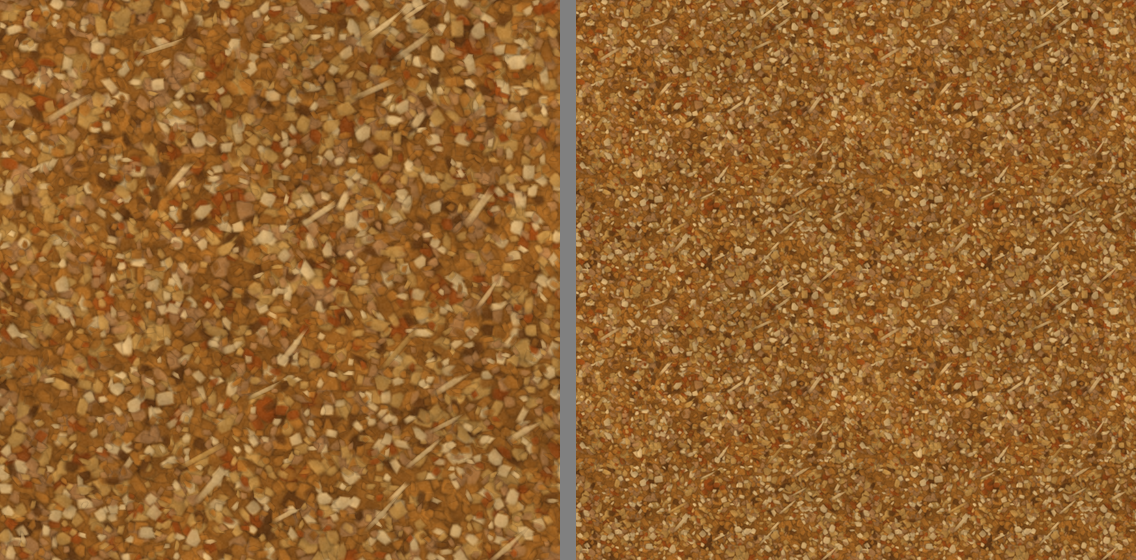
Left: one tile. Right: repeated 2 by 2.
Reproduce this texture procedurally as a Shadertoy shader.

```glsl
// Seamless bed of soft, translucent amber, tan and cream mineral chips.
#define COARSE_CELLS 30.0
#define MEDIUM_CELLS 43.0
#define FINE_CELLS 58.0
#define SLIVER_CELLS 18.0
#define SPECK_CELLS 26.0
#define EDGE_BLUR 0.0042
#define RIM_SHADE 0.13
#define TONE_SPREAD 0.17
#define PATCH_DEPTH 0.14
#define FILM_GRAIN 0.035

const vec3 UMBER = vec3(0.36, 0.21, 0.08);
const vec3 RUST  = vec3(0.54, 0.26, 0.08);
const vec3 BROWN = vec3(0.51, 0.31, 0.11);
const vec3 AMBER = vec3(0.61, 0.38, 0.14);
const vec3 TAN   = vec3(0.61, 0.42, 0.24);
const vec3 GOLD  = vec3(0.68, 0.50, 0.25);
const vec3 CREAM = vec3(0.77, 0.63, 0.42);

// Integer hash: three random values per wrapped cell and seed
vec3 hash3(vec2 cell, float period, uint seed) {
    uvec3 v = uvec3(uvec2(mod(cell, period)), seed);
    v = v * 1664525u + 1013904223u;
    v.x += v.y * v.z; v.y += v.z * v.x; v.z += v.x * v.y;
    v ^= v >> 16u;
    v.x += v.y * v.z; v.y += v.z * v.x; v.z += v.x * v.y;
    return vec3(v >> 8u) / 16777216.0;
}

// Value noise that repeats after a whole number of cells
float wrapNoise(vec2 uv, float cells, uint seed) {
    vec2 p = uv * cells, i = floor(p), f = fract(p);
    f = f * f * (3.0 - 2.0 * f);
    float a = hash3(i, cells, seed).x;
    float b = hash3(i + vec2(1, 0), cells, seed).x;
    float c = hash3(i + vec2(0, 1), cells, seed).x;
    float d = hash3(i + vec2(1, 1), cells, seed).x;
    return mix(mix(a, b, f.x), mix(c, d, f.x), f.y);
}

// Mineral colours, ordered from dark to light
vec3 mineral(float h) {
    if (h < 0.07) return UMBER;
    if (h < 0.13) return RUST;
    if (h < 0.27) return BROWN;
    if (h < 0.51) return AMBER;
    if (h < 0.67) return TAN;
    if (h < 0.84) return GOLD;
    return CREAM;
}

// Rounded angular chip with one oblique cut; the outline lies at 1
float chipShape(vec2 q, vec3 rnd) {
    float box = max(abs(q.x), abs(q.y));
    vec2 cut = normalize(vec2(1.0, mix(-1.0, 1.0, rnd.x)));
    float body = mix(length(q), box, 0.3 + 0.4 * rnd.y);
    return max(body, dot(q, cut) * (1.05 + 0.6 * rnd.z));
}

// One layer of chips: radii in cells, hues as a range of the mineral scale
void scatter(inout vec3 col, vec2 uv, float cells, uint seed, float cover,
             vec2 radii, vec2 hues, float lean, float turn) {
    vec2 p = uv * cells, home = floor(p);
    for (int y = -1; y <= 1; y++)
    for (int x = -1; x <= 1; x++) {
        vec2 cell = home + vec2(x, y);
        vec3 place = hash3(cell, cells, seed);
        vec3 form = hash3(cell, cells, seed + 1u);
        vec3 look = hash3(cell, cells, seed + 2u);
        if (look.x > cover) continue;

        // Local frame of the chip
        vec2 q = p - cell - mix(vec2(0.1), vec2(0.9), place.xy);
        float angle = lean + (place.z - 0.5) * turn;
        float c = cos(angle), s = sin(angle);
        q = vec2(c * q.x + s * q.y, c * q.y - s * q.x);
        vec2 r = radii * mix(vec2(0.6), vec2(1.1), form.xy);
        float d = chipShape(q / r, hash3(cell, cells, seed + 3u));

        // Soft edge, faint contact shade and a slightly domed surface
        float soft = min(EDGE_BLUR * cells / min(r.x, r.y), 0.6);
        float mask = 1.0 - smoothstep(1.0 - soft, 1.0 + 0.4 * soft, d);
        float rim = 1.0 - smoothstep(0.9, 1.4, d);
        vec3 chip = mineral(mix(hues.x, hues.y, look.y));
        chip *= 1.04 + TONE_SPREAD * (look.z - 0.5) - 0.07 * d * d;
        chip *= 1.0 + 0.08 * clamp(q.y / r.y, -1.0, 1.0);
        col *= 1.0 - RIM_SHADE * rim * (1.0 - mask);
        col = mix(col, chip, mask * (0.78 + 0.2 * form.z));
    }
}

void mainImage(out vec4 fragColor, in vec2 fragCoord) {
    vec2 uv = fragCoord / iResolution.xy;

    // Chips from the deep bed up to the small surface fragments
    vec3 col = mix(BROWN, AMBER, wrapNoise(uv, 40.0, 5u));
    scatter(col, uv, COARSE_CELLS, 11u, 0.9, vec2(0.75, 0.55), vec2(0.05, 0.85), 0.0, 6.283);
    scatter(col, uv, MEDIUM_CELLS, 23u, 0.85, vec2(0.72, 0.46), vec2(0.0, 1.0), 0.9, 4.5);
    scatter(col, uv, SPECK_CELLS, 37u, 0.07, vec2(0.5, 0.25), vec2(0.0, 0.06), 0.0, 6.283);
    scatter(col, uv, FINE_CELLS, 41u, 0.5, vec2(0.65, 0.42), vec2(0.08, 1.0), 1.2, 4.5);
    scatter(col, uv, COARSE_CELLS, 53u, 0.16, vec2(0.55, 0.38), vec2(0.7, 1.0), 1.2, 3.0);
    scatter(col, uv, SLIVER_CELLS, 67u, 0.07, vec2(0.85, 0.13), vec2(0.76, 1.0), 0.65, 0.7);

    // Broad tonal patches, soft mottling and fine grain
    float patches = 0.6 * wrapNoise(uv, 5.0, 71u) + 0.4 * wrapNoise(uv, 11.0, 73u);
    col *= 1.01 + PATCH_DEPTH * (patches - 0.5);
    col *= 1.0 + 0.1 * (wrapNoise(uv, 110.0, 79u) - 0.5);
    col += FILM_GRAIN * (wrapNoise(uv, 300.0, 83u) - 0.5);
    fragColor = vec4(clamp(col, 0.0, 1.0), 1.0);
}
```
